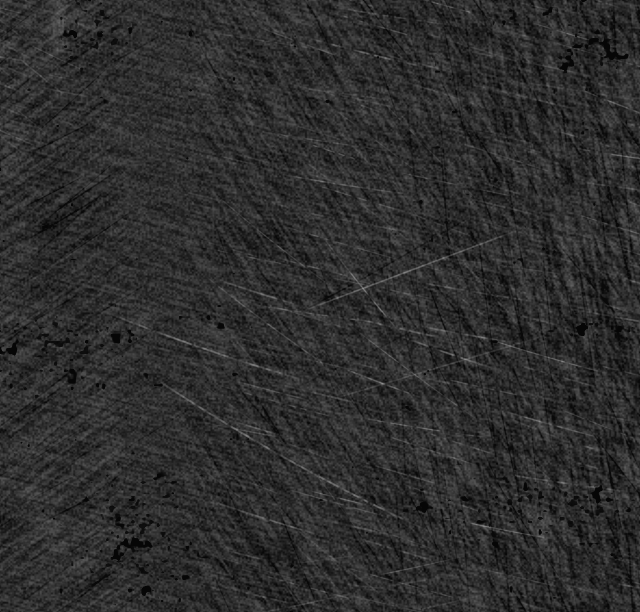
A Shadertoy shader for this texture:

```glsl
// Dark scratched metal: directional hairlines, pale dashed scratches, black pits.

float hash(vec2 p) {
    vec3 q = fract(vec3(p.xyx) * 0.1031);
    q += dot(q, q.yzx + 33.33);
    return fract((q.x + q.y) * q.z);
}

float noise(vec2 p) {
    vec2 i = floor(p), f = fract(p);
    f = f * f * (3.0 - 2.0 * f);
    return mix(mix(hash(i), hash(i + vec2(1, 0)), f.x),
               mix(hash(i + vec2(0, 1)), hash(i + vec2(1, 1)), f.x), f.y);
}

// Coordinates along (x) and across (y) a direction
vec2 turn(vec2 p, float a) {
    float c = cos(a), s = sin(a);
    return vec2(c * p.x + s * p.y, c * p.y - s * p.x);
}

// Soft oval mask
float oval(vec2 p, vec2 center, vec2 size) {
    vec2 d = (p - center) / size;
    return exp(-dot(d, d));
}

// Dense brushed hairlines, centred on zero
float hairlines(vec2 p, float angle, float density) {
    return noise(turn(p + 3.0, angle) * vec2(22.0, density) + 900.0) - 0.5;
}

// One tapered line along x, broken into dashes
float stroke(vec2 q, float halfLength, float width, float dash, float seed) {
    float px = 1.0 / iResolution.y;
    if (abs(q.y) > width + px || abs(q.x) > halfLength) return 0.0;
    float line = 1.0 - smoothstep(width - 0.5 * px, width + px, abs(q.y));
    float taper = 1.0 - smoothstep(0.5, 1.0, abs(q.x) / halfLength);
    float broken = smoothstep(0.2, 0.75, noise(vec2(q.x * 110.0 + 60.0, seed)));
    return line * taper * mix(1.0, broken, dash);
}

// Passes of scratches, each bent inside its own long cell
float scratches(vec2 p, float angle, float spread, vec2 cell, int passes, float dash) {
    float sum = 0.0;
    for (int i = 0; i < passes; i++) {
        float seed = float(i) * 17.0 + cell.x * 100.0;
        float tilt = spread * (2.0 * (float(i) + 0.5) / float(passes) - 1.0);
        vec2 q = turn(p, angle + tilt) / cell + 50.0 + seed * 1.37;
        q.x += 7.0 * hash(vec2(floor(q.y), seed));
        vec2 id = floor(q), f = fract(q) - 0.5;
        float a = hash(id + seed), b = hash(id.yx + seed + 31.0);
        float c = fract(a * 37.0 + b * 11.0);
        f.y -= (a - 0.5) * 0.5 + f.x * (b - 0.5) * 0.5 + f.x * f.x * (c - 0.5) * 0.3;
        float strength = 0.3 + 0.7 * c * c;
        sum += strength * stroke(f * cell, cell.x * (0.25 + 0.25 * b),
                                 0.0004 + 0.0007 * a, dash, 90.0 * c);
    }
    return sum;
}

// Clusters of corroded black specks
float pits(vec2 p) {
    float area = oval(p, vec2(0.22, 0.13), vec2(0.09, 0.11));
    area = max(area, oval(p, vec2(0.15, 0.94), vec2(0.06)));
    area = max(area, oval(p, vec2(0.96, 0.92), vec2(0.07)));
    area = max(area, oval(p, vec2(0.09, 0.42), vec2(0.11, 0.07)));
    area = max(area, oval(p, vec2(0.95, 0.47), vec2(0.09, 0.025)));
    area = max(area, oval(p, vec2(0.88, 0.17), vec2(0.15, 0.06)));
    float detail = noise(p * 170.0 + 5.0);
    float coarse = noise(p * vec2(42.0, 54.0)) * 0.7 + detail * 0.3;
    float fine = noise(p * vec2(120.0, 170.0) + 7.0) * 0.7 + detail * 0.3;
    return max(smoothstep(0.86, 0.93, coarse + 0.19 * area),
               0.85 * smoothstep(0.86, 0.98, fine + 0.22 * area) * smoothstep(0.1, 0.4, area));
}

void mainImage(out vec4 fragColor, in vec2 fragCoord) {
    vec2 p = fragCoord / iResolution.y;
    float left = 1.0 - smoothstep(0.1, 0.42, p.x);
    float right = smoothstep(0.5, 0.95, p.x);
    float corner = oval(p, vec2(0.0, 0.88), vec2(0.12, 0.15));

    // Uneven ground with soft vertical bands and a pale smear
    float tone = 0.174 + 0.035 * (noise(vec2(p.x * 11.0, p.y * 1.7)) - 0.5);
    tone += 0.11 * oval(p, vec2(0.095, 0.97), vec2(0.014, 0.08));
    tone += 0.015 * left * (1.0 - p.y);

    // Grain and brushed hairlines, whose direction changes across the sheet
    tone += 0.15 * (noise(p * 330.0) - 0.5);
    tone += 0.10 * hairlines(p, -0.25, 260.0);
    tone += 0.12 * hairlines(p, p.x < 0.26 ? 0.6 : -1.0, 220.0) * smoothstep(0.0, 0.1, abs(p.x - 0.26));
    tone += 0.13 * right * hairlines(p, -1.42, 190.0);

    // Dark scratches: steep at the right, slanted in the middle, rising at the left
    float dark = smoothstep(0.45, 0.8, p.x) * scratches(p, -1.42, 0.10, vec2(0.30, 0.05), 4, 0.3);
    dark += smoothstep(0.2, 0.45, p.x) * scratches(p, -1.05, 0.20, vec2(0.28, 0.07), 3, 0.4);
    dark += left * scratches(p, 0.60, 0.12, vec2(0.22, 0.06), 3, 0.3);
    dark += 0.8 * oval(p, vec2(0.6, 0.5), vec2(0.3)) * scratches(p, 0.45, 0.0, vec2(0.45, 0.12), 1, 0.3);
    tone -= 0.12 * min(dark, 1.2);

    // Pale scratches: shallow, steep, corner fan, low strokes
    float pale = smoothstep(0.2, 0.5, p.x) * scratches(p, -0.26, 0.10, vec2(0.26, 0.07), 3, 0.9);
    pale += oval(p, vec2(0.6, 0.5), vec2(0.33, 0.5)) * scratches(p, -0.80, 0.15, vec2(0.32, 0.12), 2, 0.7);
    pale += corner * scratches(p, -0.45, 0.35, vec2(0.15, 0.03), 3, 0.4);
    pale += oval(p, vec2(0.55, 0.06), vec2(0.22, 0.08)) * scratches(p, 0.17, 0.0, vec2(0.20, 0.04), 1, 0.6);

    // Long single cuts, two falling and two rising
    for (int i = 0; i < 2; i++) {
        float k = float(i);
        vec2 fall = turn(p - vec2(0.334 + 0.135 * k, 0.43 - 0.18 * k), -0.33 - 0.18 * k);
        vec2 rise = turn(p - vec2(0.668 + 0.04 * k, 0.557 - 0.16 * k), 0.36 - 0.07 * k);
        fall.y -= 0.15 * fall.x * fall.x;
        pale += stroke(fall, 0.19 + 0.11 * k, 0.0011, 0.7, 3.0 + k);
        pale += (0.9 - 0.4 * k) * stroke(rise, 0.22, 0.0009, 0.2, 8.0 + k);
    }
    tone += 0.24 * min(pale, 1.5);

    tone = mix(max(tone, 0.035), 0.025, pits(p));
    fragColor = vec4(vec3(tone), 1.0);
}
```
